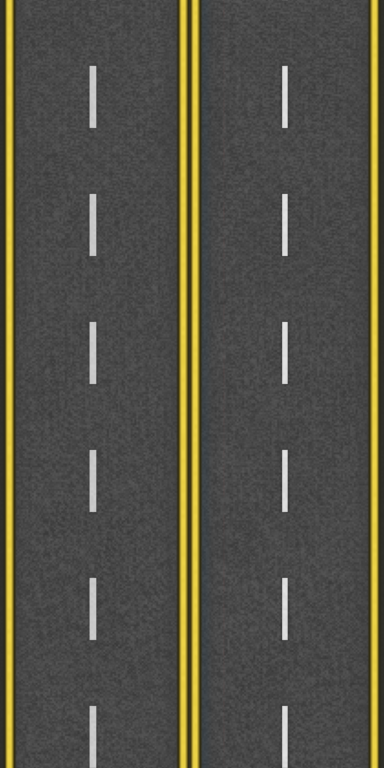
Give the GLSL for this pattern, as a Shadertoy shader.

```glsl
// Two asphalt carriageways with dashed white lanes and solid yellow border lines.

float hash(vec2 p) {
    return fract(sin(dot(p, vec2(127.1, 311.7))) * 43758.5453);
}

float noise(vec2 p) {
    vec2 i = floor(p), f = fract(p);
    f = f * f * (3.0 - 2.0 * f);
    return mix(mix(hash(i), hash(i + vec2(1, 0)), f.x),
               mix(hash(i + vec2(0, 1)), hash(i + vec2(1, 1)), f.x), f.y);
}

// Coverage of a band of the given half width, softened by blur.
float band(float d, float halfWidth, float blur) {
    return 1.0 - smoothstep(halfWidth - blur, halfWidth + blur, abs(d));
}

// Distance to the nearest yellow line: one at each edge, a pair in the middle.
float yellowDistance(float x) {
    float edge = min(abs(x - 0.0246), abs(x - 0.9755));
    return min(edge, abs(abs(x - 0.493) - 0.0155));
}

vec3 asphalt(vec2 p) {
    float grain = noise(p * 210.0) - 0.5;
    float speckle = noise(p * 128.0 + 37.0) - 0.5;
    float patches = noise(p * 14.0) - 0.5;
    float shade = 0.283 + 0.075 * grain + 0.045 * speckle + 0.015 * patches;

    // Darker, smoother strips along the outside of each carriageway
    float laneX = abs(fract(p.x * 2.0) - 0.49);
    shade = mix(shade, 0.25 + 0.03 * grain, 0.7 * smoothstep(0.32, 0.46, laneX));
    vec3 color = vec3(shade);

    // Cool tint beside the middle pair and a faint reddish seam
    color += vec3(-0.025, 0.0, 0.018) * band(p.x - 0.53, 0.014, 0.012);
    color.r += 0.035 * band(p.x - 0.583, 0.002, 0.002) * noise(p * vec2(1, 60));
    return color;
}

void mainImage(out vec4 fragColor, in vec2 fragCoord) {
    vec2 uv = fragCoord / iResolution.xy;
    vec2 p = fragCoord / iResolution.x;
    float pixel = 1.0 / iResolution.x;
    vec3 color = asphalt(p);

    // White dashes: two columns, six rows
    float side = step(0.5, uv.x);
    float dashX = fract(uv.x * 2.0) * 0.5 - 0.242;
    float dashY = (fract(uv.y * 6.0 + 0.2575) - 0.5) * iResolution.y / (6.0 * iResolution.x);
    float dashHalf = 0.2425 * iResolution.y / (6.0 * iResolution.x);
    float across = band(dashX, mix(0.0088, 0.0072, side), max(0.0022, pixel * 0.6));
    float along = band(dashY, dashHalf, max(0.0022, pixel * 0.6));
    float around = band(dashX, 0.012, 0.005) * band(dashY, dashHalf + 0.003, 0.005);
    color *= 1.0 - 0.15 * around;
    vec3 paint = vec3(mix(0.79, 0.87, side) + 0.04 * (noise(p * 150.0) - 0.5));
    color = mix(color, paint, across * along);

    // Yellow lines: dark border, brown rim, bright core
    float d = yellowDistance(uv.x);
    float soft = max(0.002, pixel * 0.6);
    color = mix(color, vec3(0.18, 0.16, 0.05), band(d, 0.016, 0.004));
    color = mix(color, vec3(0.41, 0.35, 0.09), band(d, 0.0118, soft));
    color = mix(color, vec3(0.72, 0.64, 0.22), band(d, 0.0086, soft));
    vec3 core = vec3(0.92, 0.82, 0.27) + 0.03 * (noise(p * 90.0) - 0.5);
    color = mix(color, core, band(d, 0.0055, soft));

    // Dark verge outside the border lines
    float outside = smoothstep(0.482, 0.492, abs(uv.x - 0.5));
    color = mix(color, vec3(0.15, 0.15, 0.12), 0.7 * outside);

    fragColor = vec4(color, 1.0);
}
```
